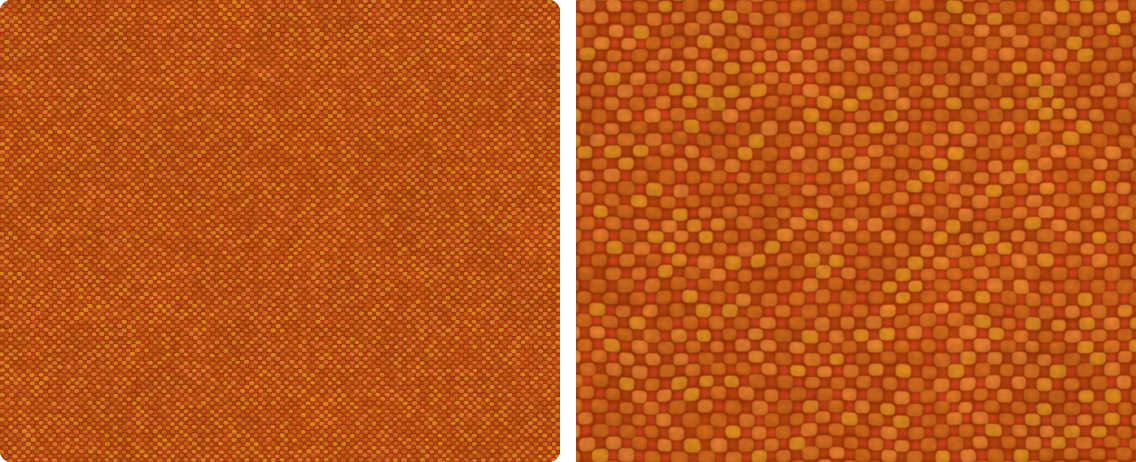
Left: the whole. Right: its middle third, enlarged.
Write a WebGL 2 fragment shader that draws this texture.

```glsl
#version 300 es
precision highp float;
// Plain-woven orange cloth with gold and red flecks on a round-cornered swatch.
uniform vec2 u_resolution;
out vec4 outColor;

const vec2 REPEATS = vec2(64.0, 57.0); // across and down, two threads each
const float CORNER_RADIUS = 0.022;     // in canvas widths
const vec3 PAPER  = vec3(1.0);
const vec3 SHADOW = vec3(0.61, 0.195, 0.025);
const vec3 RUST   = vec3(0.68, 0.255, 0.05);
const vec3 RED    = vec3(0.76, 0.25, 0.095);
const vec3 AMBER  = vec3(0.755, 0.37, 0.095);
const vec3 ORANGE = vec3(0.835, 0.455, 0.17);
const vec3 GOLD   = vec3(0.815, 0.50, 0.115);

float hash(vec2 p) {
    vec3 q = fract(vec3(p.xyx) * 0.1031);
    q += dot(q, q.yzx + 33.33);
    return fract((q.x + q.y) * q.z);
}

vec2 gradient(vec2 cell) {
    float angle = 6.2832 * hash(cell);
    return vec2(cos(angle), sin(angle));
}

// Gradient noise, roughly -0.7 to 0.7
float noise(vec2 p) {
    vec2 i = floor(p), f = fract(p);
    vec2 w = f * f * f * (f * (f * 6.0 - 15.0) + 10.0);
    vec2 e = vec2(1.0, 0.0);
    float a = dot(gradient(i), f);
    float b = dot(gradient(i + e.xy), f - e.xy);
    float c = dot(gradient(i + e.yx), f - e.yx);
    float d = dot(gradient(i + e.xx), f - e.xx);
    return mix(mix(a, b, w.x), mix(c, d, w.x), w.y);
}

float roundedBox(vec2 p, vec2 halfSize, float radius) {
    vec2 q = abs(p) - halfSize + radius;
    return length(max(q, 0.0)) + min(max(q.x, q.y), 0.0) - radius;
}

// Uneven thread spacing, as a gentle shift of the thread grid
vec2 bendThreads(vec2 p, float amount) {
    return p + amount * vec2(noise(p * 0.17 + 17.0), noise(p * 0.17 + 71.0));
}

// Recessed thread, darkening toward the beads that cover it
vec3 sunkenThread(vec2 f, float tint) {
    vec3 strand = mix(RUST, RED, smoothstep(0.3, 0.7, tint));
    return mix(strand, SHADOW, smoothstep(0.12, 0.55, length(f)));
}

// Raised thread: a rounded bead, lit from above
vec3 raisedThread(vec2 f, float tint) {
    vec3 yarn = mix(AMBER, ORANGE, smoothstep(0.2, 0.75, tint));
    yarn = mix(yarn, GOLD, smoothstep(0.72, 0.85, tint));
    return yarn * (1.03 + 0.07 * f.y - 0.22 * dot(f, f));
}

vec3 weave(vec2 p, float pixel) {
    vec2 cell = floor(p);
    float soft = clamp(pixel, 0.14, 0.3);
    vec3 color = sunkenThread(fract(p) - 0.5, hash(cell + 5.0));

    // Beads on alternate crossings swell past their cells and nearly touch
    for (int y = -1; y <= 1; y++)
    for (int x = -1; x <= 1; x++) {
        vec2 id = cell + vec2(x, y);
        if (mod(id.x + id.y, 2.0) > 0.5) continue;
        vec2 jitter = 0.14 * (vec2(hash(id + 91.0), hash(id + 27.0)) - 0.5);
        vec2 f = p - id - 0.5 - jitter;
        vec2 size = vec2(0.66, 0.59) - 0.08 * hash(id + 43.0);
        float bead = smoothstep(0.5 * soft, -soft, roundedBox(f, size, 0.4));
        color = mix(color, raisedThread(f, hash(id + 5.0)), bead);
    }
    return color;
}

// Broad patches, streaks along both thread directions, and fine fibre grain
float wear(vec2 p) {
    float patches = 0.035 * noise(p * 0.035) + 0.035 * noise(p * 0.12 + 31.0);
    float streaks = 0.05 * noise(p * vec2(0.06, 0.7) + 9.0)
                  + 0.04 * noise(p * vec2(0.7, 0.06) + 53.0);
    float grain = 0.10 * noise(p * 1.9);
    return 1.0 + patches + streaks + grain;
}

void main() {
    vec2 canvas = u_resolution / u_resolution.x;
    vec2 uv = gl_FragCoord.xy / u_resolution.x;
    float pixel = 1.0 / u_resolution.x;

    vec2 threads = 2.0 * REPEATS;
    vec2 p = uv / canvas * threads;
    vec3 cloth = weave(bendThreads(p, 0.4), pixel * threads.x) * wear(p);

    // Round off the swatch corners
    float edge = roundedBox(uv - 0.5 * canvas, 0.5 * canvas, CORNER_RADIUS);
    float inside = 1.0 - smoothstep(0.0, pixel, edge);
    outColor = vec4(mix(PAPER, cloth, inside), 1.0);
}
```
